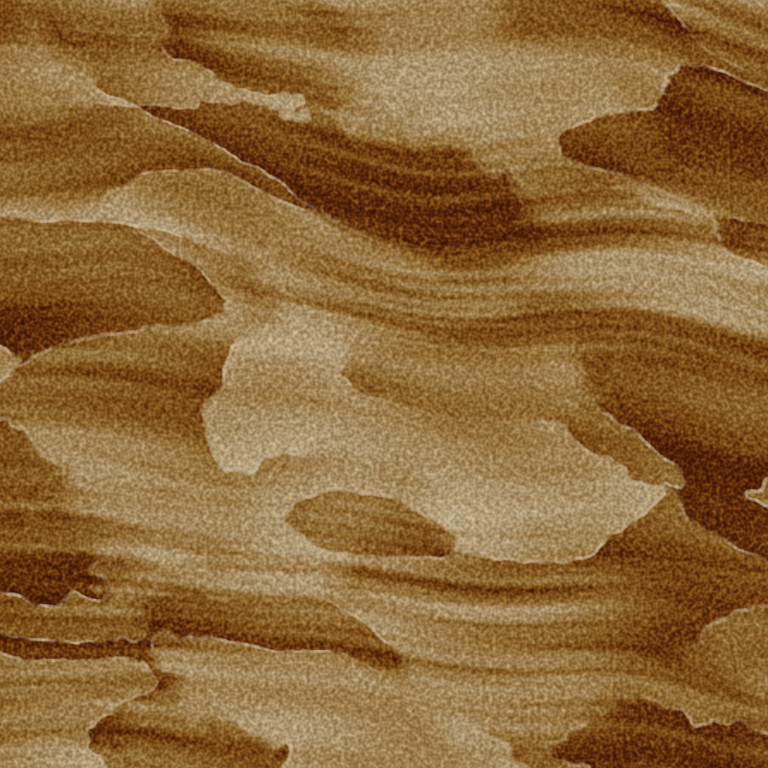
A three.js fragment shader for this texture:

```glsl
// Weathered ochre stain: long pale and dark washes that meet at torn edges.
// Contours of warped gradient noise give the edges; each wash fades away
// from its contour, with pale rims, drawn-out streaks and fine grain on top.

varying vec2 vUv;

const vec3 SHADOW = vec3(0.27, 0.10, 0.015);
const vec3 UMBER  = vec3(0.38, 0.18, 0.04);
const vec3 RUST   = vec3(0.46, 0.27, 0.07);
const vec3 OCHRE  = vec3(0.52, 0.35, 0.13);
const vec3 TAN    = vec3(0.58, 0.44, 0.22);
const vec3 SAND   = vec3(0.63, 0.51, 0.33);
const vec3 CREAM  = vec3(0.68, 0.59, 0.44);
const vec3 CHALK  = vec3(0.75, 0.68, 0.55);
const vec3 RIM    = vec3(0.80, 0.74, 0.64);

const vec2  WASH_FREQ    = vec2(1.9, 5.6);   // washes run across the canvas
const float SLOPE        = 0.10;             // they fall slightly to the right
const float WARP         = 0.07;
const float WASH_GAIN    = 0.74;
const float WASH_FADE    = 0.24;
const float BASE_GAIN    = 0.74;
const float STREAK_GAIN  = 0.62;
const float TONE_MID     = 0.47;
const float GRAIN_GAIN   = 0.24;
const float GRAIN_LIGHT  = 0.15;
const float EDGE_SHARP   = 0.005;
const float EDGE_SOFT    = 0.040;
const float RIM_WIDTH    = 0.0036;
const float RIM_OPACITY  = 0.80;
const float TAU          = 6.2831853;

float hash(vec2 p) {
  vec3 q = fract(vec3(p.xyx) * 0.1031);
  q += dot(q, q.yzx + 33.33);
  return fract((q.x + q.y) * q.z);
}

vec2 gradientAt(vec2 cell) {
  float angle = TAU * hash(cell);
  return vec2(cos(angle), sin(angle));
}

// Gradient noise, about -0.7 to 0.7
float noise(vec2 p) {
  vec2 i = floor(p), f = p - i;
  vec2 u = f * f * f * (f * (f * 6.0 - 15.0) + 10.0);
  vec2 e = vec2(1.0, 0.0);
  float low  = mix(dot(gradientAt(i), f),
                   dot(gradientAt(i + e), f - e), u.x);
  float high = mix(dot(gradientAt(i + e.yx), f - e.yx),
                   dot(gradientAt(i + 1.0), f - 1.0), u.x);
  return mix(low, high, u.y);
}

// Height whose zero contour is the torn edge of a wash
float washField(vec2 p, vec2 seed) {
  return noise(p * WASH_FREQ + seed)
       + 0.40 * noise(p * vec2(4.0, 9.0) + seed.yx)
       + 0.08 * noise(p * vec2(15.0, 21.0) + seed)
       + 0.03 * noise(p * vec2(46.0, 54.0) + seed.yx);
}

// x: signed tone of the wash, y: coverage of its pale rim
vec2 wash(vec2 p, vec2 seed) {
  vec2 e = vec2(0.002, 0.0);
  float h = washField(p, seed);
  vec2 slope = vec2(washField(p + e, seed) - h,
                    washField(p + e.yx, seed) - h) / e.x;
  float dist = h / (length(slope) + 0.4);

  // Some stretches of the edge are crisp, others bleed out
  float crisp = smoothstep(-0.16, 0.10, noise(p * vec2(2.6, 3.6) + seed + 31.0));
  float soft = mix(EDGE_SOFT, EDGE_SHARP, crisp);
  float side = smoothstep(-soft, soft, dist) - 0.5;
  float tone = side * exp(-abs(h) / WASH_FADE);

  float broken = 0.25 + 0.75 * smoothstep(-0.3, 0.2, noise(p * 38.0 + seed));
  float rim = 1.0 - smoothstep(0.2 * RIM_WIDTH, RIM_WIDTH, abs(dist));
  return vec2(tone, rim * crisp * broken);
}

// Dark to pale; stops sit at the middle of each colour's share
vec3 stainColour(float t) {
  vec3 c = mix(SHADOW, UMBER, clamp((t + 0.15) / 0.22, 0.0, 1.0));
  c = mix(c, RUST,  clamp((t - 0.07) / 0.16, 0.0, 1.0));
  c = mix(c, OCHRE, clamp((t - 0.23) / 0.19, 0.0, 1.0));
  c = mix(c, TAN,   clamp((t - 0.42) / 0.19, 0.0, 1.0));
  c = mix(c, SAND,  clamp((t - 0.61) / 0.18, 0.0, 1.0));
  c = mix(c, CREAM, clamp((t - 0.79) / 0.16, 0.0, 1.0));
  return mix(c, CHALK, clamp((t - 0.95) / 0.22, 0.0, 1.0));
}

void main() {
  // Tilt and bend the plane so the washes wander
  vec2 p = vUv + vec2(0.0, SLOPE * vUv.x);
  p += WARP * vec2(noise(vUv * 3.1 + 7.0), noise(vUv * 2.7 + 19.0));

  // Broad tone and two generations of washes
  float base = noise(p * vec2(1.3, 6.5) + 43.0)
             + 0.55 * noise(p * vec2(2.6, 15.0) + 61.0);
  vec2 first  = wash(p, vec2(12.3, 47.6));
  vec2 second = wash(p, vec2(71.8, 25.1));

  // Brush streaks, strong only in places
  float streak = noise(p * vec2(1.8, 34.0) + 83.0)
               + 0.7 * noise(p * vec2(3.6, 85.0) + 17.0);
  streak *= 0.25 + 0.75 * smoothstep(-0.2, 0.2, noise(p * vec2(2.0, 5.0) + 97.0));

  // Fine grain from two lattices at different angles
  vec2 turned = mat2(0.8, 0.6, -0.6, 0.8) * vUv;
  float grain = noise(vUv * 223.0) + 0.8 * noise(turned * 141.0 + 11.0);

  // Ease the tone into its limits so both ends keep their modelling
  float tone = BASE_GAIN * base + STREAK_GAIN * streak
             + WASH_GAIN * (first.x + 0.85 * second.x);
  tone = TONE_MID + tone / sqrt(1.0 + 1.6 * tone * tone);

  // Dark stain sparkles more than pale wash
  float speckle = grain * mix(1.25, 0.8, clamp(tone, 0.0, 1.0));
  vec3 colour = stainColour(tone + GRAIN_GAIN * speckle);
  colour *= 1.0 + GRAIN_LIGHT * speckle;

  // Pale mineral rims along the crisp edges
  float rim = max(first.y, 0.8 * second.y);
  colour = mix(colour, RIM, RIM_OPACITY * rim * (0.85 + 0.3 * grain));
  gl_FragColor = vec4(colour, 1.0);
}
```
